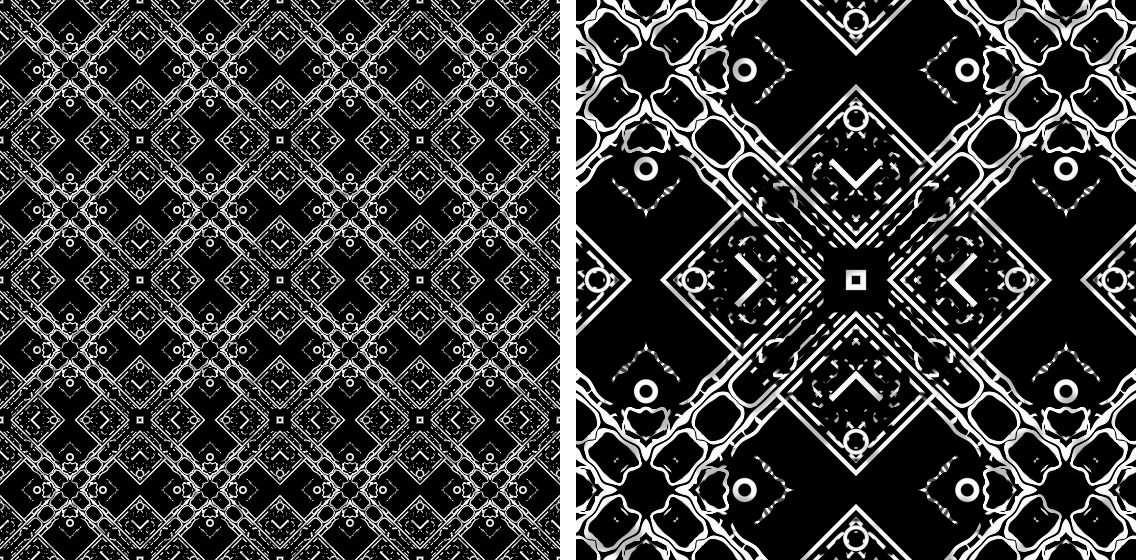
Left, the full canvas; right, a detail of the centre.
This pattern is drawn by a Shadertoy shader. Its source:

```glsl
#define REPEATS 4.0
#define STROKE 0.0065
#define BOLD 0.0095
#define WOBBLE 0.024
#define RAIL_IN 0.080
#define RAIL_OUT 0.118
#define LINK 0.18
#define WEAR 0.25
#define INK vec3(0.98)
#define EDGE (0.8 * REPEATS / iResolution.y)

vec2 gradientAt(vec2 cell, float period) {
    cell = mod(cell, period);
    float angle = 6.28318 * fract(sin(dot(cell, vec2(127.1, 311.7))) * 437.585);
    return vec2(cos(angle), sin(angle));
}

// Gradient noise that wraps after a whole period
float gradientNoise(vec2 p, float period) {
    vec2 i = floor(p), f = fract(p);
    vec2 u = f * f * f * (f * (f * 6.0 - 15.0) + 10.0);
    vec2 e = vec2(1.0, 0.0);
    float bottom = mix(dot(gradientAt(i, period), f),
                       dot(gradientAt(i + e.xy, period), f - e.xy), u.x);
    float top = mix(dot(gradientAt(i + e.yx, period), f - e.yx),
                    dot(gradientAt(i + e.xx, period), f - e.xx), u.x);
    return mix(bottom, top, u.y);
}

float stroke(float d, float halfWidth) {
    return 1.0 - smoothstep(halfWidth - EDGE, halfWidth + EDGE, abs(d));
}

float within(float x, float low, float high) {
    return smoothstep(low - EDGE, low + EDGE, x)
         * (1.0 - smoothstep(high - EDGE, high + EDGE, x));
}

float stripes(float x, float gap) {
    return stroke(mod(x + 0.5 * gap, gap) - 0.5 * gap, STROKE * 0.8);
}

// Nested diamond with chevron, eye and broken hatching
float diamond(vec2 q, float a, float b, float grain) {
    float box = max(abs(a - 0.27), abs(b - 0.27));
    float ink = stroke(box - 0.19, STROKE * 1.1);
    ink = max(ink, stroke(box - 0.16, STROKE) * smoothstep(-0.25, -0.05, grain));
    ink = max(ink, stroke(b - 0.225, BOLD) * within(a, 0.2, 0.345));
    ink = max(ink, stroke(length(q - vec2(0.385, 0.0)) - 0.026, STROKE * 0.7));
    float hatch = max(stripes(a, 0.036), 0.7 * stripes(b, 0.036));
    return max(ink, hatch * within(box, 0.06, 0.135) * smoothstep(0.1, 0.2, grain));
}

// Hatched arms and the small square at the hub
float hub(vec2 q, float a, float b, float grain) {
    float ink = stroke(q.x - 0.017, 0.007);
    float arm = within(a, 0.11, 0.47) * within(b, 0.012, 0.07);
    float knot = smoothstep(0.03, 0.06, length(vec2(a - 0.37, b)));
    ink = max(ink, stripes(b, 0.029) * arm * knot * smoothstep(-0.12, 0.02, grain));
    float rosette = stroke(length(vec2(a - 0.37, b)) - 0.06, STROKE);
    return max(ink, rosette * smoothstep(0.0, 0.12, grain));
}

// Chained rails with rounded links along each diagonal
float lattice(float a, float b, float grain) {
    float reach = smoothstep(0.42, 0.48, a);
    float ink = stroke(b - RAIL_IN, BOLD);
    ink = max(ink, stroke(b - RAIL_OUT, STROKE) * smoothstep(-0.3, -0.1, grain));
    float rung = stroke(mod(a, 0.06) - 0.03, STROKE);
    ink = max(ink, rung * within(b, RAIL_IN, RAIL_OUT) * smoothstep(-0.1, 0.05, grain));
    vec2 link = vec2(mod(a - 0.57, LINK) - 0.5 * LINK, b);
    float cell = length(max(abs(link) - vec2(0.05, 0.025), 0.0)) - 0.032;
    ink = max(ink, stroke(cell, STROKE) * within(a, 0.40, 0.93));
    return ink * reach;
}

// Lobed hearts and dotted corners around each crossing
float crossing(vec2 r, float b, float c, float grain) {
    float lobe = c - 0.205 - 0.022 * cos(b * 46.0);
    float ink = stroke(lobe, BOLD) * within(b, RAIL_IN, 0.24);
    ink = max(ink, stroke(length(r - vec2(0.0, 0.235)) - 0.022, BOLD * 0.7));
    float dots = 0.35 + 0.65 * stripes(b, 0.024);
    float corner = stroke(c - 0.34, STROKE) * within(b, 0.18, 0.36);
    ink = max(ink, corner * dots);
    float speck = stroke(length(vec2(b, c - 0.12)) - 0.018, STROKE);
    return max(ink, speck * smoothstep(-0.1, 0.1, grain));
}

void mainImage(out vec4 fragColor, in vec2 fragCoord) {
    vec2 uv = fragCoord / iResolution.xy;

    // Fold each repeat into one eighth
    vec2 q = abs(fract(uv * REPEATS + 0.5) - 0.5);
    if (q.y > q.x) q = q.yx;
    float a = q.x + q.y, b = q.x - q.y;

    // Lines grow more crooked towards the crossings
    float grain = gradientNoise(q * 38.0 + 5.0, 64.0);
    float sway = gradientNoise(q * 24.0 + 31.0, 64.0);
    float bend = WOBBLE * smoothstep(0.45, 0.75, a);
    float along = a + bend * grain, across = b + bend * sway;

    float ink = max(diamond(q, a, b, grain), hub(q, a, b, grain));
    ink = max(ink, lattice(along, across, grain));
    ink = max(ink, crossing(0.5 - q, across, 1.0 - along, grain));

    // Faint uneven fading over the whole canvas
    float fade = gradientNoise(uv * 48.0, 48.0);
    ink *= 1.0 - WEAR * smoothstep(0.1, 0.4, fade);
    fragColor = vec4(INK * ink, 1.0);
}
```
